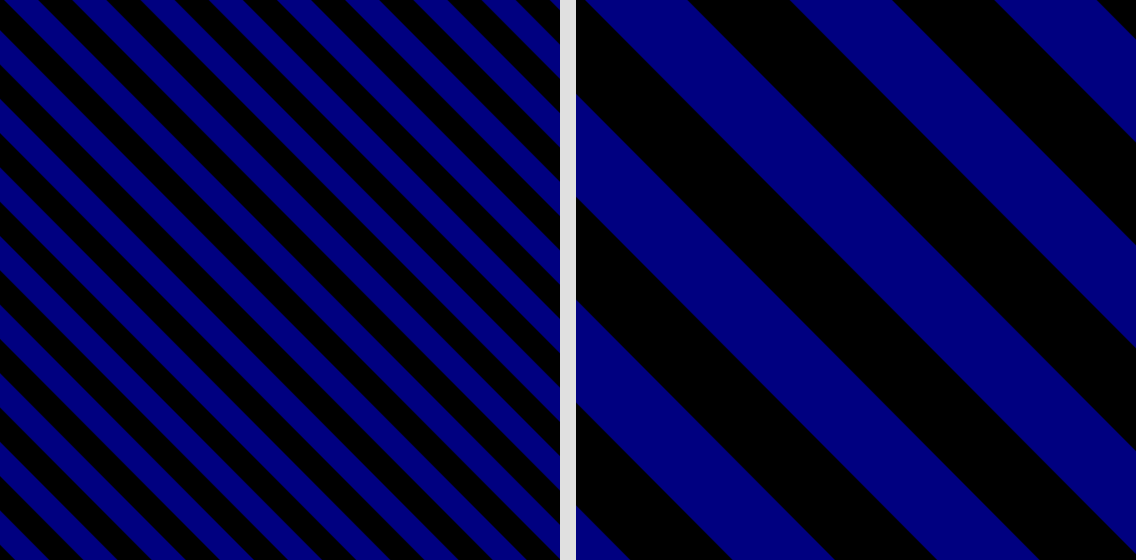
Left: the whole. Right: its middle third, enlarged.
Write a WebGL 2 fragment shader that draws this pattern.

```glsl
#version 300 es
precision highp float;
// Even diagonal stripes of navy on black, falling from upper left to lower right.
// A linear phase across the canvas is folded into a distance from each stripe's
// centre line, then cut at half the stripe width with a smoothed edge.

#define REPEATS vec2(8.21, 8.163)   // stripes across and down
#define CENTRE_PHASE 0.473          // phase of a stripe centre at the lower left
#define STRIPE_SHARE 0.5            // stripe width as a share of one repeat
#define EDGE_PIXELS 0.8             // half width of the smoothed edge
#define NAVY vec3(0.0, 0.0, 0.502)
#define BLACK vec3(0.0)

uniform vec2 u_resolution;
out vec4 fragColor;

// Signed distance to the nearest stripe edge in canvas units, negative inside.
float stripeDistance(vec2 uv) {
    float phase = dot(uv, REPEATS) - CENTRE_PHASE;
    float fromCentre = abs(fract(phase + 0.5) - 0.5);
    return (fromCentre - 0.5 * STRIPE_SHARE) / length(REPEATS);
}

void main() {
    vec2 uv = gl_FragCoord.xy / u_resolution;
    float edge = EDGE_PIXELS / min(u_resolution.x, u_resolution.y);
    float coverage = 1.0 - smoothstep(-edge, edge, stripeDistance(uv));
    fragColor = vec4(mix(BLACK, NAVY, coverage), 1.0);
}
```
